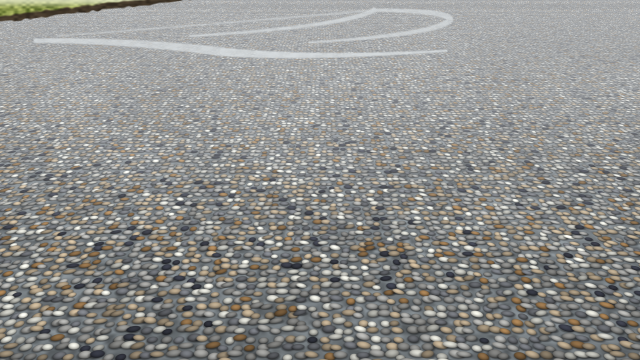
This texture is drawn by a WebGL 2 fragment shader. Its source:

```glsl
#version 300 es
precision highp float;
uniform vec2 u_resolution;
out vec4 fragColor;

const float HORIZON = 1.15;
const vec2 STONE_SIZE = vec2(0.036, 0.025);
const vec3 HAZE = vec3(0.75, 0.76, 0.77);
const vec3 GROUT = vec3(0.43, 0.455, 0.47);
const vec3 PAINT = vec3(0.84, 0.86, 0.87);
const vec3 SOIL = vec3(0.25, 0.21, 0.16);

float hash(vec2 p) {
  vec3 q = fract(p.xyx * vec3(0.1031, 0.1030, 0.0973));
  q += dot(q, q.yzx + 33.33);
  return fract((q.x + q.y) * q.z);
}

float noise(vec2 p) {
  vec2 i = floor(p), f = fract(p);
  f = f * f * (3.0 - 2.0 * f);
  return mix(mix(hash(i), hash(i + vec2(1, 0)), f.x),
             mix(hash(i + vec2(0, 1)), hash(i + vec2(1, 1)), f.x), f.y);
}

vec3 stoneColor(float pick, float tint) {
  vec3 c = vec3(0.57, 0.57, 0.56);
  c = mix(c, vec3(0.63, 0.57, 0.48), step(0.34, pick));
  c = mix(c, vec3(0.76, 0.76, 0.73), step(0.58, pick));
  c = mix(c, vec3(0.53, 0.41, 0.27), step(0.77, pick));
  c = mix(c, vec3(0.40, 0.41, 0.43), step(0.86, pick));
  c = mix(c, vec3(0.20, 0.21, 0.25), step(0.95, pick));
  return c * mix(0.82, 1.18, tint);
}

// Ground coordinates, one unit per stone, shrinking toward the horizon
vec2 groundCoord(vec2 p, float centerX) {
  float s = (HORIZON - p.y) / HORIZON;
  return vec2((p.x - centerX) / (STONE_SIZE.x * s) + 200.0,
              2.0 * HORIZON / STONE_SIZE.y * inversesqrt(s));
}

// Overlapping rounded stones, painted from far to near
vec3 pebbles(vec2 g, float blur) {
  vec2 base = floor(g);
  vec3 col = GROUT * mix(0.75, 1.2, noise(g * 1.7));
  for (int j = 1; j >= -1; j--) {
    for (int i = -1; i <= 1; i++) {
      vec2 cell = base + vec2(i, j);
      float a = hash(cell), b = hash(cell + 71.3), c = hash(cell + 137.9);
      vec2 q = g - cell - 0.5 - 0.55 * (vec2(a, b) - 0.5);
      float turn = (c - 0.5) * 1.2;
      vec2 r = mat2(cos(turn), sin(turn), -sin(turn), cos(turn)) * q;
      vec2 radius = vec2(mix(0.36, 0.62, b), mix(0.32, 0.48, a));
      float d = length(r / radius);
      float soft = blur / radius.y;
      float shadow = 1.0 - smoothstep(0.8, 1.4, length((q + vec2(0.0, 0.1)) / radius));
      col *= 1.0 - 0.4 * shadow;
      float light = 0.92 + 0.42 * q.y - 0.28 * d * d * d + 0.15 * (1.0 - d);
      vec3 stone = stoneColor(hash(cell + 211.7), c) * light;
      col = mix(col, stone, 1.0 - smoothstep(1.0 - soft, 1.0 + soft, d));
    }
  }
  return col;
}

float segmentDistance(vec2 p, vec2 a, vec2 b) {
  vec2 e = b - a;
  return length(p - a - e * clamp(dot(p - a, e) / dot(e, e), 0.0, 1.0));
}

// Quadratic curve whose half width varies from w0 to w1
float stroke(vec2 p, vec2 a, vec2 b, vec2 c, float w0, float w1, float soft) {
  float edge = 1.0;
  vec2 last = a;
  for (int i = 1; i <= 14; i++) {
    float t = float(i) / 14.0;
    vec2 next = mix(mix(a, b, t), mix(b, c, t), t);
    edge = min(edge, segmentDistance(p, last, next) - mix(w0, w1, t));
    last = next;
  }
  return 1.0 - smoothstep(-soft, soft, edge);
}

float markings(vec2 p, float soft) {
  vec2 apex = vec2(1.04, 0.972), hook = vec2(1.25, 0.945), low = vec2(0.62, 0.856);
  float m = 0.9 * stroke(p, vec2(0.10, 0.887), vec2(0.36, 0.888), low, 0.006, 0.012, soft);
  m = max(m, stroke(p, low, vec2(0.85, 0.835), vec2(1.24, 0.859), 0.012, 0.003, soft));
  m = max(m, 0.85 * stroke(p, apex, vec2(1.25, 0.97), hook, 0.004, 0.009, soft));
  m = max(m, 0.85 * stroke(p, hook, vec2(1.22, 0.905), vec2(0.86, 0.882), 0.009, 0.003, soft));
  m = max(m, 0.85 * stroke(p, apex, vec2(0.95, 0.925), vec2(0.53, 0.90), 0.007, 0.003, soft));
  return max(m, 0.55 * stroke(p, apex, vec2(0.75, 0.945), vec2(0.16, 0.90), 0.003, 0.002, soft));
}

void main() {
  float pixel = 1.0 / u_resolution.y;
  vec2 p = gl_FragCoord.xy * pixel;
  float centerX = 0.5 * u_resolution.x * pixel;

  // Four samples keep the distant stones calm
  float rowHeight = STONE_SIZE.y * pow((HORIZON - p.y) / HORIZON, 1.5);
  float blur = min(0.4 * pixel / rowHeight, 0.35);
  vec3 col = vec3(0.0);
  for (int k = 0; k < 4; k++) {
    vec2 offset = (vec2(k % 2, k / 2) - 0.5) * 0.5 * pixel;
    col += 0.25 * pebbles(groundCoord(p + offset, centerX), blur);
  }

  // Broad tone and haze
  float patches = noise(p * vec2(5.0, 9.0)) - 0.5;
  col *= mix(1.0, 1.3, p.y) * (1.0 + 0.12 * patches);
  col = mix(col, HAZE, 0.75 * smoothstep(0.2, 1.05, p.y));

  // Pale inlaid bands
  float wear = 0.75 + 0.25 * noise(p * vec2(60.0, 160.0));
  col = mix(col, PAINT, markings(p, 0.002 + 0.5 * pixel) * wear);

  // Lawn and its soil border
  float border = p.y - 0.938 - 0.12 * p.x + 0.006 * (noise(p * 70.0) - 0.5);
  float blades = noise(p * vec2(90.0, 150.0));
  vec3 grass = mix(vec3(0.34, 0.40, 0.16), vec3(0.72, 0.76, 0.42), blades);
  grass = mix(grass, vec3(0.93, 0.94, 0.82), 0.75 * smoothstep(0.975, 1.0, p.y));
  col = mix(col, SOIL * (0.75 + 0.5 * blades), smoothstep(-0.003, 0.003, border));
  col = mix(col, grass, smoothstep(0.013, 0.022, border));

  fragColor = vec4(col, 1.0);
}
```
